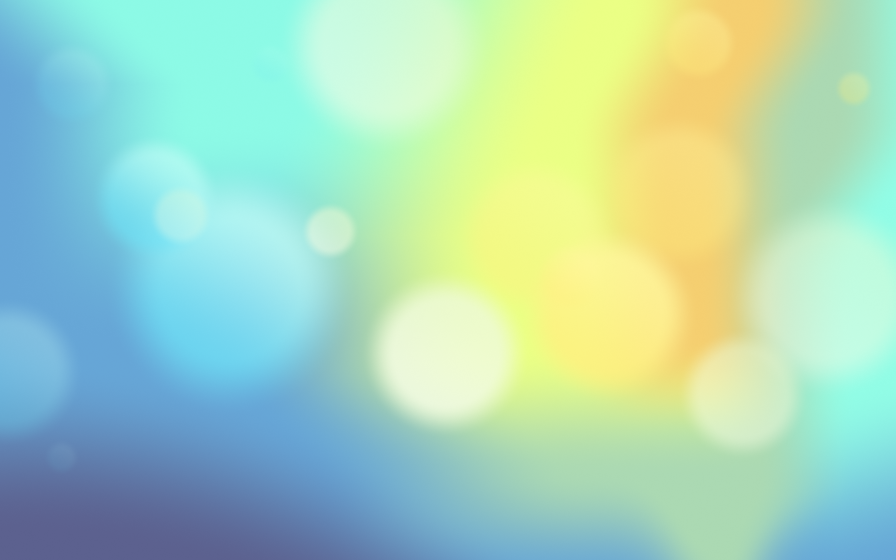
A Shadertoy shader for this background:

```glsl
// Soft-focus spring light: broad colour bands run from blue through aqua, lime
// and orange to mint, with blurred translucent light discs floating on top.
// Each band is a smoothstep along a bent edge; discs are painted in loops.

// Band colours
const vec3 INDIGO = vec3(0.36, 0.38, 0.56);
const vec3 SKY    = vec3(0.40, 0.65, 0.84);
const vec3 AQUA   = vec3(0.55, 0.98, 0.90);
const vec3 LIME   = vec3(0.92, 1.00, 0.52);
const vec3 ORANGE = vec3(0.96, 0.81, 0.44);
const vec3 SAGE   = vec3(0.67, 0.85, 0.70);
const vec3 MINT   = vec3(0.57, 0.99, 0.90);

// Disc tints, from lower left to upper right of each disc
const vec3 AQUA_LOW   = vec3(0.43, 0.89, 0.97);
const vec3 AQUA_HIGH  = vec3(0.78, 1.00, 0.97);
const vec3 GOLD_LOW   = vec3(1.00, 0.94, 0.50);
const vec3 GOLD_HIGH  = vec3(1.00, 0.97, 0.62);
const vec3 PEARL_LOW  = vec3(0.96, 0.99, 0.90);
const vec3 PEARL_HIGH = vec3(0.93, 0.98, 0.84);

// Discs: centre x, centre y, radius, opacity (canvas height = 1)
const int DISCS = 6;
const vec4 AQUA_DISCS[DISCS] = vec4[DISCS](
    vec4(0.412, 0.483, 0.172, 0.75), vec4(0.277, 0.646, 0.094, 0.60),
    vec4(0.129, 0.850, 0.062, 0.18), vec4(0.015, 0.335, 0.108, 0.28),
    vec4(0.110, 0.183, 0.024, 0.08), vec4(0.483, 0.885, 0.030, 0.12));
const vec4 GOLD_DISCS[DISCS] = vec4[DISCS](
    vec4(0.958, 0.577, 0.117, 0.40), vec4(1.213, 0.656, 0.115, 0.35),
    vec4(1.248, 0.923, 0.057, 0.35), vec4(1.087, 0.438, 0.127, 0.80),
    vec4(1.020, 0.504, 0.052, 0.30), vec4(1.525, 0.842, 0.027, 0.30));
const vec4 PEARL_DISCS[DISCS] = vec4[DISCS](
    vec4(0.688, 0.917, 0.150, 0.60), vec4(0.590, 0.587, 0.042, 0.55),
    vec4(0.796, 0.369, 0.121, 0.85), vec4(1.479, 0.469, 0.142, 0.50),
    vec4(1.327, 0.296, 0.096, 0.50), vec4(0.323, 0.615, 0.046, 0.30));

const float EDGE_BLUR = 0.008;   // blur of the smallest discs
const float SIZE_BLUR = 1.6;     // extra blur of larger discs
const float DITHER = 1.0 / 255.0;

float hash(vec2 p) {
    vec3 q = fract(p.xyx * 0.1031);
    q += dot(q, q.yzx + 33.33);
    return fract((q.x + q.y) * q.z);
}

// Broad colour bands, layered from left to right
vec3 backdrop(vec2 p) {
    float x = p.x, y = p.y;

    // Blue shade rising into sky
    vec3 col = mix(INDIGO, SKY, smoothstep(0.05, 0.36, y + 0.4 * x * x));

    // Aqua glow at the upper left
    float aqua = smoothstep(0.0, 0.35, x + max(0.0, y - 0.85))
               * smoothstep(0.38, 0.78, y);
    col = mix(col, AQUA, aqua);

    // Lime band leaning right, turning to sage below
    float crest = 0.9 + 0.43 * max(0.0, y - 0.58)
                + 0.15 * (1.0 - smoothstep(0.1, 0.35, y));
    float foot = 0.15 * exp(-pow((x - 1.29) / 0.1, 2.0));
    float warm = smoothstep(-0.48, 0.0, x - crest)
               * smoothstep(-0.05, 0.16, y + foot);
    col = mix(col, mix(SAGE, LIME, smoothstep(0.15, 0.38, y)), warm);

    // Orange column and the sage behind it
    float lean = 0.1 * smoothstep(0.75, 1.0, y);
    float orange = smoothstep(1.02, 1.2, x - lean) * smoothstep(0.22, 0.4, y);
    col = mix(col, ORANGE, orange);
    float sage = smoothstep(1.25, 1.43, x - lean) * smoothstep(0.0, 0.2, y);
    col = mix(col, SAGE, sage);

    // Mint rim on the right, cooling to sky at its foot
    float rim = 1.44 + 0.14 * smoothstep(0.5, 0.8, y)
              - 0.05 * (1.0 - smoothstep(0.0, 0.15, y));
    float glow = smoothstep(-0.05, 0.3, y - 0.3 * max(0.0, x - 1.5));
    return mix(col, mix(SKY, MINT, glow), smoothstep(rim - 0.09, rim + 0.09, x));
}

// Blurred discs tinted along their diagonal
vec3 paintDiscs(vec3 col, vec2 p, vec4 discs[DISCS], vec3 low, vec3 high) {
    for (int i = 0; i < DISCS; i++) {
        vec4 disc = discs[i];
        vec2 offset = p - disc.xy;
        float blur = EDGE_BLUR + SIZE_BLUR * disc.z * disc.z;
        float cover = 1.0 - smoothstep(disc.z - blur, disc.z + blur, length(offset));
        float lit = smoothstep(-0.8, 0.9, dot(offset, vec2(0.5, 0.8)) / disc.z);
        col = mix(col, mix(low, high, lit), cover * disc.w);
    }
    return col;
}

void mainImage(out vec4 fragColor, in vec2 fragCoord) {
    vec2 p = fragCoord / iResolution.y;
    vec3 col = backdrop(p);
    col = paintDiscs(col, p, AQUA_DISCS, AQUA_LOW, AQUA_HIGH);
    col = paintDiscs(col, p, GOLD_DISCS, GOLD_LOW, GOLD_HIGH);
    col = paintDiscs(col, p, PEARL_DISCS, PEARL_LOW, PEARL_HIGH);

    // Fine grain hides banding in the slow gradients
    col += (hash(fragCoord) - 0.5) * DITHER;
    fragColor = vec4(col, 1.0);
}
```
